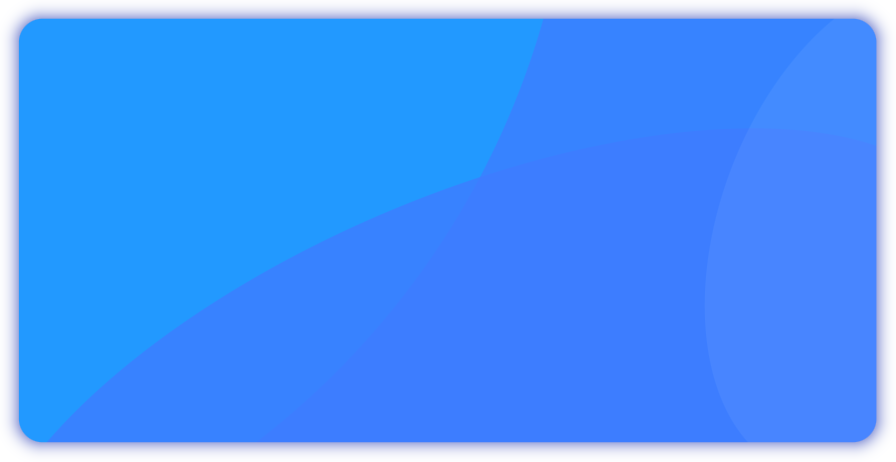
Give the GLSL for this background, as a WebGL 2 fragment shader.

```glsl
#version 300 es
precision highp float;
// Blue rounded card with overlapping translucent curves and a soft shadow on white.
uniform vec2 u_resolution;
out vec4 fragColor;

// Smooth coverage of the region where f is negative.
float inside(float f) {
    return clamp(0.5 - f / max(fwidth(f), 1e-5), 0.0, 1.0);
}

float roundedBox(vec2 p, vec2 halfSize, float radius) {
    vec2 q = abs(p) - halfSize + radius;
    return length(max(q, 0.0)) + min(max(q.x, q.y), 0.0) - radius;
}

// Tilted ellipse that touches the origin and opens along +y.
float tiltedEllipse(vec2 p, vec3 k) {
    return dot(k, vec3(p.x * p.x, p.x * p.y, p.y * p.y)) - p.y;
}

// Falloff of a blurred straight edge, with x in standard deviations.
float blurredEdge(float x) {
    return 1.0 / (1.0 + exp(1.5976 * x + 0.0706 * x * x * x));
}

void main() {
    // Canvas space, 512 by 264 units.
    vec2 p = gl_FragCoord.xy / u_resolution * vec2(512.0, 264.0);

    // Shadow around the card
    float card = roundedBox(p - vec2(255.8, 132.3), vec2(245.0, 121.0), 13.5);
    float shadow = blurredEdge(clamp(card / 4.8, -4.0, 4.0));
    vec3 color = mix(vec3(1.0), vec3(0.24, 0.31, 0.73), shadow);

    // Translucent curves, from back to front
    vec3 indigo = vec3(0.243, 0.486, 1.0);
    float sweep = inside(464.7 - length(p - vec2(-136.6, 379.9)));
    float arch = inside(tiltedEllipse(vec2(p.x - 430.0, 190.7 - p.y),
                                      vec3(0.00152, 0.002817, 0.004226)));
    float bubble = inside(tiltedEllipse(vec2(p.y - 89.3, p.x - 402.7),
                                        vec3(0.002734, -0.002439, 0.005493)));
    vec3 face = vec3(0.133, 0.6, 1.0);
    face = mix(face, indigo, 0.74 * sweep);
    face = mix(face, indigo, 0.8 * arch);
    face = mix(face, vec3(1.0), 0.06 * bubble);

    fragColor = vec4(mix(color, face, inside(card)), 1.0);
}
```
